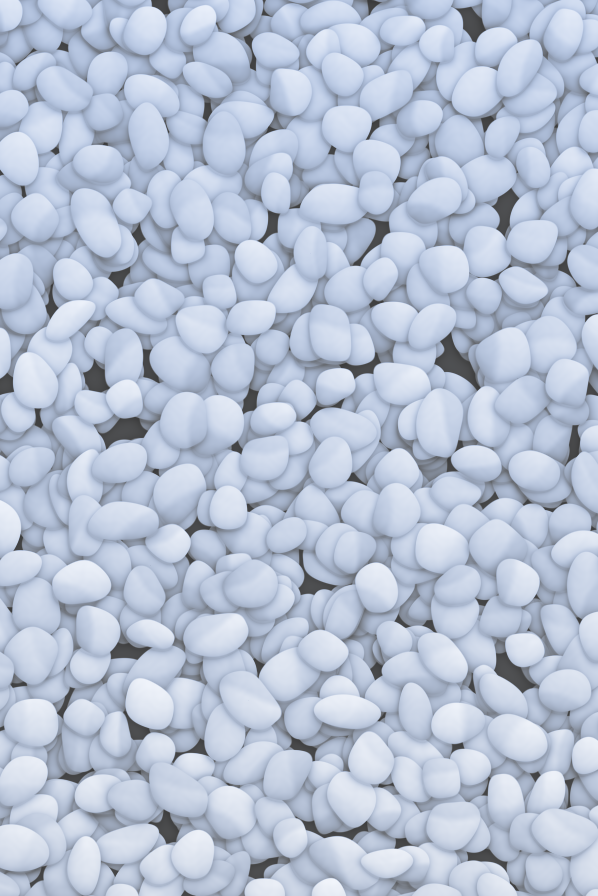
This texture is drawn by a Shadertoy shader. Its source:

```glsl
const int LAYERS = 7;
const float CELL = 0.105;                  // grid pitch, canvas width = 1
const vec2 LIGHT_DIR = vec2(0.36, 0.93);
const float GAP_TONE = 0.33;
const float SHADOW_TONE = 0.21;

vec4 hash4(vec3 p) {
    vec4 q = fract(p.xyzx * vec4(0.1031, 0.1030, 0.0973, 0.1099));
    q += dot(q, q.wzxy + 33.33);
    return fract((q.xxyz + q.yzzw) * q.zywx);
}

mat2 rotation(float angle) {
    float c = cos(angle), s = sin(angle);
    return mat2(c, s, -s, c);
}

// Bends a unit disc into an uneven, egg-like outline
vec2 warpOutline(vec2 q, vec2 phase) {
    q += 0.12 * sin(q.yx * 2.3 + phase);
    q.y *= 1.0 + 0.22 * sin(phase.x) * q.x;
    return q;
}

float roundedNorm(vec2 q, float power) {
    vec2 a = pow(abs(q) + 1e-4, vec2(power));
    return pow(a.x + a.y, 1.0 / power);
}

// Faint uneven surface from layered sines
float mottle(vec2 p, float seed) {
    float a = sin(p.x * 160.0 + 2.0 * sin(p.y * 110.0 + seed));
    float b = sin(p.y * 210.0 + 2.0 * sin(p.x * 130.0 - seed));
    return a * b;
}

// Brightness of the domed stone face; rim is 1 at the outline
float stoneTone(vec2 q, vec2 slope, float rim, vec4 rnd) {
    float edge = rim * rim * rim;
    float tone = 0.835 + 0.09 * (rnd.x - 0.5);
    tone += dot(slope, LIGHT_DIR) * (0.055 * rim + 0.055 * edge);
    tone -= 0.06 * edge * rim;
    // A soft facet on one side of the stone
    float facet = dot(q, vec2(cos(rnd.y * 6.28), sin(rnd.y * 6.28)));
    return tone - 0.09 * rnd.z * smoothstep(0.05, 0.45, facet);
}

// Lays one stone and its contact shadow over the tone below
float layStone(float below, vec2 p, vec4 shape, vec4 look, float pixel) {
    mat2 turn = rotation(shape.z * 6.2832);
    float size = mix(0.029, 0.046, shape.w);
    float stretch = mix(1.08, 1.95, look.w * look.w);
    vec2 radii = size * vec2(sqrt(stretch), 1.0 / sqrt(stretch));
    vec2 q = warpOutline((p * turn) / radii, look.xy * 6.2832);

    float rim = roundedNorm(q, mix(1.9, 2.4, look.z));
    float dist = rim * (rim - 1.0) / max(length(q / radii), 1.0);
    vec2 slope = turn * normalize(q / radii + 1e-4);

    float shadeDist = max(dist + 0.004 * dot(slope, LIGHT_DIR), 0.0);
    float shade = 0.27 * exp(-shadeDist / 0.0055) + 0.04 * exp(-shadeDist / 0.018);
    below = mix(below, SHADOW_TONE, shade);

    float tone = stoneTone(q, slope, min(rim, 1.0), look);
    tone += 0.006 * mottle(p, look.x * 20.0);
    return mix(below, tone, 1.0 - smoothstep(-pixel, pixel, dist));
}

// Stacks jittered grids of stones, always in the same cell order
float pebblePile(vec2 uv, float pixel) {
    float tone = GAP_TONE;
    for (int layer = 0; layer < LAYERS; layer++) {
        float level = float(layer);
        vec2 grid = uv / CELL + vec2(0.37, 0.61) * level + 20.0;
        vec2 home = floor(grid);
        for (int j = 1; j >= -1; j--) {
            for (int i = -1; i <= 1; i++) {
                vec2 cell = home + vec2(i, j);
                vec4 shape = hash4(vec3(cell, level * 7.0 + 3.0));
                vec4 look = hash4(vec3(cell, level * 7.0 + 61.0));
                vec2 center = mix(vec2(0.08), vec2(0.92), shape.xy);
                vec2 p = (grid - cell - center) * CELL;
                tone = layStone(tone, p, shape, look, pixel);
            }
        }
    }
    return tone;
}

// Grey in the gaps, blue in half shade, near white in light
vec3 coolWhite(float tone, float coolness) {
    float x = (tone - 0.68) / 0.24;
    return vec3(tone) + vec3(0.0, 0.055, 0.15) * coolness * exp(-x * x);
}

void mainImage(out vec4 fragColor, in vec2 fragCoord) {
    vec2 uv = fragCoord / iResolution.x;
    float height = fragCoord.y / iResolution.y;
    float tone = pebblePile(uv, 0.8 / iResolution.x);
    tone *= mix(1.02, 0.98, height);
    vec3 color = coolWhite(tone, mix(0.85, 1.15, height));
    fragColor = vec4(clamp(color, 0.0, 1.0), 1.0);
}
```
